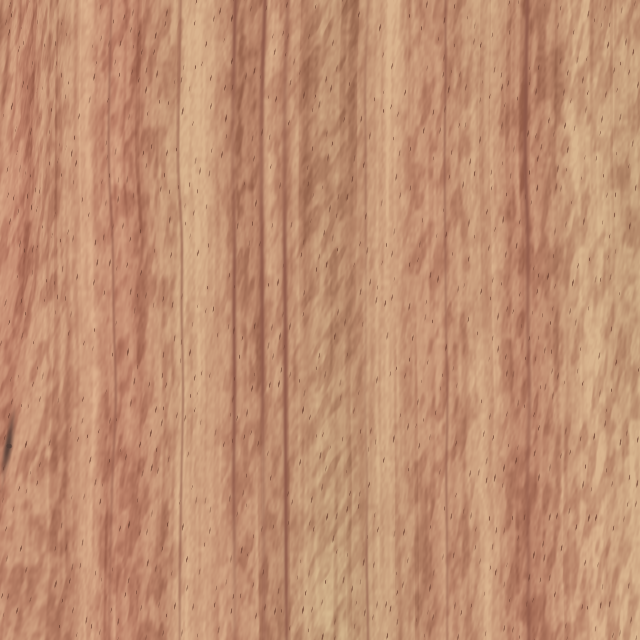
Write a three.js fragment shader that draws this texture.

```glsl
varying vec2 vUv;

const vec3 DARK = vec3(0.58, 0.38, 0.29);
const vec3 MID = vec3(0.72, 0.52, 0.41);
const vec3 PALE = vec3(0.83, 0.67, 0.53);
const vec3 LINE_COLOR = vec3(0.55, 0.34, 0.28);
const vec3 PORE_COLOR = vec3(0.42, 0.25, 0.19);
const vec3 KNOT_COLOR = vec3(0.27, 0.20, 0.18);
const vec3 PINK_SHIFT = vec3(0.015, -0.022, -0.006);

// Centres and widths of the vertical bands and lines
const vec4 PALE_X = vec4(0.132, 0.320, 0.608, 0.765);
const vec4 PALE_W = vec4(0.022, 0.036, 0.032, 0.022);
const vec4 DARK_X = vec4(0.000, 0.200, 0.690, 0.830);
const vec4 DARK_W = vec4(0.045, 0.060, 0.045, 0.045);
const vec4 LINE_X1 = vec4(0.370, 0.415, 0.450, 0.828);
const vec4 LINE_X2 = vec4(0.176, 0.285, 0.574, 0.700);
const float LINE_W1 = 0.0036;
const float LINE_W2 = 0.0024;
const float RIGHT_EDGE = 0.885;
const float FIGURE_X = 0.515;
const float FIGURE_W = 0.055;

const float BASE_TONE = 0.79;
const float FLECK_DEPTH = 0.36;
const float LEAN = 0.18;
const float STRONG_LEAN = 0.42;
const vec2 PORE_CELLS = vec2(72.0, 30.0);
const vec2 PORE_SIZE = vec2(0.0017, 0.0075);
const float PORE_SHARE = 0.42;
const vec2 KNOT = vec2(0.014, 0.303);
const vec2 KNOT_SIZE = vec2(0.014, 0.075);

float hash(vec2 p) {
  vec3 q = fract(vec3(p.xyx) * 0.1031);
  q += dot(q, q.yzx + 33.33);
  return fract((q.x + q.y) * q.z);
}

float noise(vec2 p) {
  vec2 i = floor(p);
  vec2 f = fract(p);
  f = f * f * (3.0 - 2.0 * f);
  float low = mix(hash(i), hash(i + vec2(1.0, 0.0)), f.x);
  float high = mix(hash(i + vec2(0.0, 1.0)), hash(i + 1.0), f.x);
  return mix(low, high, f.y);
}

// Sum of four soft vertical bands
float bands(float x, vec4 centre, vec4 width) {
  vec4 d = (x - centre) / width;
  return dot(exp(-d * d), vec4(1.0));
}

vec2 shear(vec2 p, float lean) {
  return vec2(p.x - lean * p.y, p.y);
}

// Short slanted flecks of the figured wood
float flecks(vec2 p, float lean) {
  vec2 q = shear(p, lean);
  float n = 0.6 * noise(q * vec2(88.0, 22.0)) + 0.4 * noise(q * vec2(170.0, 48.0) + 7.0);
  return smoothstep(0.38, 0.72, n);
}

// Small dark dashes, one at most per staggered cell
float pores(vec2 p) {
  vec2 q = shear(p, LEAN) * PORE_CELLS;
  q.y += 9.0 * hash(vec2(floor(q.x), 3.0));
  vec2 id = floor(q);
  vec2 jitter = vec2(hash(id + 11.0), hash(id + 37.0)) - 0.5;
  vec2 local = (fract(q) - 0.5 - 0.5 * jitter) / PORE_CELLS;
  float size = mix(0.6, 1.1, hash(id + 71.0));
  float d = length(local / (PORE_SIZE * size));
  return step(hash(id), PORE_SHARE) * (1.0 - smoothstep(0.3, 1.0, d)) * mix(0.4, 1.0, hash(id + 53.0));
}

void main() {
  vec2 p = vUv;

  // Fibres wander slightly and bend around the knot
  vec2 g = p;
  g.x += 0.012 * (noise(vec2(p.x * 5.0, p.y * 2.5)) - 0.5);
  g.x += 0.004 * (noise(vec2(p.x * 12.0, p.y * 8.0)) - 0.5);
  g.x -= 0.10 * (p.y - KNOT.y) * (1.0 - smoothstep(0.0, 0.12, p.x));

  // Broad bands
  float right = smoothstep(RIGHT_EDGE - 0.02, RIGHT_EDGE + 0.02, g.x);
  float pale = min(bands(g.x, PALE_X, PALE_W), 1.0);
  float dark = bands(g.x, DARK_X, DARK_W);
  float tone = BASE_TONE + 0.22 * pale + 0.17 * right - 0.13 * dark;

  // Long streaks, from wide to fibre thin
  tone += 0.26 * (noise(g * vec2(42.0, 1.3)) - 0.5);
  tone += 0.24 * (noise(g * vec2(125.0, 2.6) + 5.0) - 0.5);
  tone += 0.18 * (noise(g * vec2(250.0, 7.0) + 9.0) - 0.5);
  tone -= 0.20 * smoothstep(0.68, 0.88, noise(g * vec2(95.0, 1.1) + 21.0));

  // Figure and fine grain
  float figured = exp(-pow((g.x - FIGURE_X) / FIGURE_W, 2.0));
  float fleck = mix(flecks(g, LEAN), flecks(g, STRONG_LEAN), figured);
  tone -= FLECK_DEPTH * fleck * (1.0 - 0.8 * pale);
  tone += 0.20 * (noise(shear(g, LEAN) * vec2(310.0, 120.0)) - 0.5);
  tone = clamp(tone, 0.0, 1.12);

  vec3 color = mix(DARK, MID, min(tone * 2.0, 1.0));
  color = mix(color, PALE, max(tone * 2.0 - 1.0, 0.0));
  float pink = noise(g * vec2(11.0, 1.5) + 3.0) - 0.5 + 0.6 * (0.5 - p.x) + 0.4 * dark - 0.5 * figured;
  color += PINK_SHIFT * pink;

  // Dark growth lines that fade along their length
  float fade = smoothstep(0.1, 0.7, noise(g * vec2(20.0, 4.0) + 13.0));
  float lines = bands(g.x, LINE_X1, vec4(LINE_W1)) + 0.6 * bands(g.x, LINE_X2, vec4(LINE_W2));
  color = mix(color, LINE_COLOR, min(lines, 1.0) * mix(0.3, 0.85, fade));

  color = mix(color, PORE_COLOR, 0.75 * pores(g));

  // Knot: ragged leaning streak with a round eye
  vec2 k = shear(p - KNOT, 0.2);
  float ragged = 0.5 * noise(shear(p, 0.2) * vec2(160.0, 22.0));
  float streak = 1.0 - smoothstep(0.35, 1.1, length(k / KNOT_SIZE) + ragged);
  float eye = 1.0 - smoothstep(0.003, 0.007, length(p - KNOT));
  color = mix(color, KNOT_COLOR, max(0.8 * streak, 0.85 * eye));

  gl_FragColor = vec4(color, 1.0);
}
```
